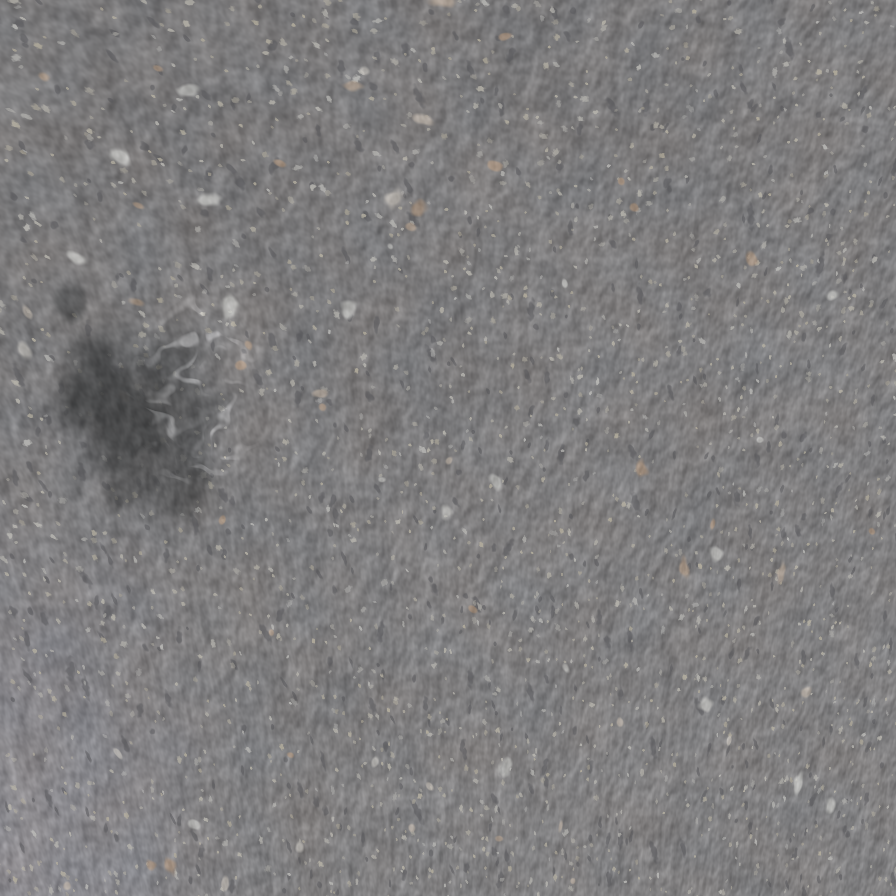
Write a Shadertoy shader that draws this texture.

```glsl
const vec3 STONE_GREY = vec3(0.494, 0.490, 0.494);
const vec3 LILAC_DUST = vec3(0.045, 0.045, 0.062);
const vec3 CREAM = vec3(0.72, 0.69, 0.61);
const vec3 PALE = vec3(0.75, 0.75, 0.74);
const vec3 TAN = vec3(0.66, 0.57, 0.49);
const vec3 TAR = vec3(0.265, 0.268, 0.272);
const vec3 PIT = vec3(0.33, 0.33, 0.345);

const float GRAIN_FREQ = 24.0;
const float GRAIN_GAIN = 0.058;
const float RELIEF_GAIN = 0.075;
const float RELIEF_FREQ = 58.0;
const vec2 LIGHT_STEP = vec2(-0.30, 0.34);
const vec2 STAIN_CENTER = vec2(0.165, 0.525);
const vec2 STAIN_SIZE = vec2(0.090, 0.118);
const vec2 SPOT_CENTER = vec2(0.078, 0.668);

vec3 hash3(vec2 p) {
    vec3 q = fract(p.xyx * vec3(0.1031, 0.1030, 0.0973));
    q += dot(q, q.yxz + 33.33);
    return fract((q.xxy + q.yzz) * q.zyx);
}

vec2 gradient(vec2 cell) {
    float a = 6.2832 * hash3(cell).x;
    return vec2(cos(a), sin(a));
}

float gradientNoise(vec2 p) {
    vec2 i = floor(p), f = fract(p);
    vec2 u = f * f * f * (f * (f * 6.0 - 15.0) + 10.0);
    vec2 e = vec2(0.0, 1.0);
    float low = mix(dot(gradient(i), f), dot(gradient(i + e.yx), f - e.yx), u.x);
    float high = mix(dot(gradient(i + e), f - e), dot(gradient(i + 1.0), f - 1.0), u.x);
    return mix(low, high, u.y);
}

float fbm(vec2 p) {
    float sum = 0.0, gain = 1.0;
    for (int k = 0; k < 4; k++) {
        sum += gain * gradientNoise(p);
        p = mat2(0.8, 0.6, -0.6, 0.8) * p * 2.1 + 17.3;
        gain *= 0.75;
    }
    return sum;
}

// Scattered irregular chips: x is coverage, y is a random id
vec2 scatter(vec2 p, float density, vec2 radii, float stretch, float spin, float seed) {
    vec2 cell = floor(p), best = vec2(0.0);
    float wobble = gradientNoise(p * 4.0 + seed);
    for (int y = -1; y <= 1; y++)
    for (int x = -1; x <= 1; x++) {
        vec2 id = cell + vec2(x, y);
        vec3 place = hash3(id + seed), look = hash3(id + seed + 61.7);
        if (place.z > density) continue;
        vec2 d = p - id - place.xy;
        float a = (look.x - 0.5) * spin;
        d = mat2(cos(a), -sin(a), sin(a), cos(a)) * d;
        d.y /= mix(1.0, stretch, look.y);
        float r = mix(radii.x, radii.y, look.z * look.z);
        float cover = 1.0 - smoothstep(0.55, 1.25, length(d) / r + 0.6 * wobble);
        if (cover > best.x) best = vec2(cover, look.y);
    }
    return best;
}

void mainImage(out vec4 fragColor, in vec2 fragCoord) {
    vec2 uv = fragCoord / iResolution.xy;

    // Grain leans differently across the road and gets finer to the right
    float lean = mix(0.38, -0.22, uv.x);
    vec2 road = vec2(uv.x + 0.22 * uv.x * uv.x + lean * (uv.y - 0.5), uv.y * (1.0 + 0.1 * uv.x));
    vec2 grainPos = road * vec2(1.25, 0.9);

    // Broad dust and shade
    float cloud = gradientNoise(uv * 4.0 + 3.1) + 0.6 * gradientNoise(uv * 11.0);
    float dust = 1.0 - smoothstep(0.0, 0.5, length(uv * vec2(1.5, 0.85)) + 0.12 * cloud);
    vec3 color = STONE_GREY + 0.022 * cloud + LILAC_DUST * dust;
    color += 0.022 * (0.5 - uv.y) + 0.012 * (uv.x - 0.5);
    color += vec3(0.012, 0.0, -0.010) * gradientNoise(uv * 16.0 + 40.0);

    // Stone grain and side-lit relief
    float grain = fbm(grainPos * GRAIN_FREQ);
    vec2 reliefPos = grainPos * RELIEF_FREQ + 9.0;
    float relief = gradientNoise(reliefPos) - gradientNoise(reliefPos + LIGHT_STEP);
    relief += 0.8 * (gradientNoise(reliefPos * 2.1) - gradientNoise(reliefPos * 2.1 + LIGHT_STEP));
    float texture1 = GRAIN_GAIN * grain + RELIEF_GAIN * relief;
    color += texture1;

    // Dark slits between stones
    float slit = scatter(road * 46.0, 0.20, vec2(0.10, 0.24), 3.0, 1.2, 12.0).x;
    color = mix(color, PIT, 0.52 * slit);

    // Fine sand and larger chips
    vec2 sand = scatter(road * 84.0, 0.23, vec2(0.13, 0.30), 1.7, 6.28, 31.0);
    color = mix(color, mix(CREAM, PALE, sand.y), sand.x * (0.35 + 0.45 * fract(sand.y * 7.3)));
    vec2 chip = scatter(road * 19.0, 0.13, vec2(0.07, 0.18), 1.9, 3.6, 75.0);
    vec3 chipColor = mix(TAN, PALE, smoothstep(0.25, 0.75, fract(chip.y * 5.7)));
    color = mix(color, chipColor + texture1, 0.75 * chip.x);

    // Tar stain, with a pale broken crust on its upper right
    float ragged = gradientNoise(uv * 17.0 + 5.0) + 0.6 * gradientNoise(uv * 42.0);
    vec2 local = (uv - STAIN_CENTER) / STAIN_SIZE;
    float reach = length(local) + 0.5 * ragged;
    float stain = 1.0 - smoothstep(0.55, 1.15, reach);
    float core = 1.0 - smoothstep(0.3, 1.0, length(local + vec2(0.28, -0.15)) + 0.4 * ragged);
    float spot = 1.0 - smoothstep(0.5, 1.2, length((uv - SPOT_CENTER) / 0.024) + 0.7 * ragged);
    float tar = max(max(0.62 * stain, 0.92 * core), 0.6 * spot);
    color = mix(color, TAR + 0.6 * texture1, tar);
    float crustZone = 1.0 - smoothstep(0.3, 0.9, length((local - vec2(0.6, 0.3)) * vec2(0.9, 0.75)));
    float crust = smoothstep(0.08, 0.40, gradientNoise(uv * vec2(38.0, 52.0) + 2.0 * ragged));
    color += 0.20 * crust * crustZone;

    fragColor = vec4(clamp(color, 0.0, 1.0), 1.0);
}
```
